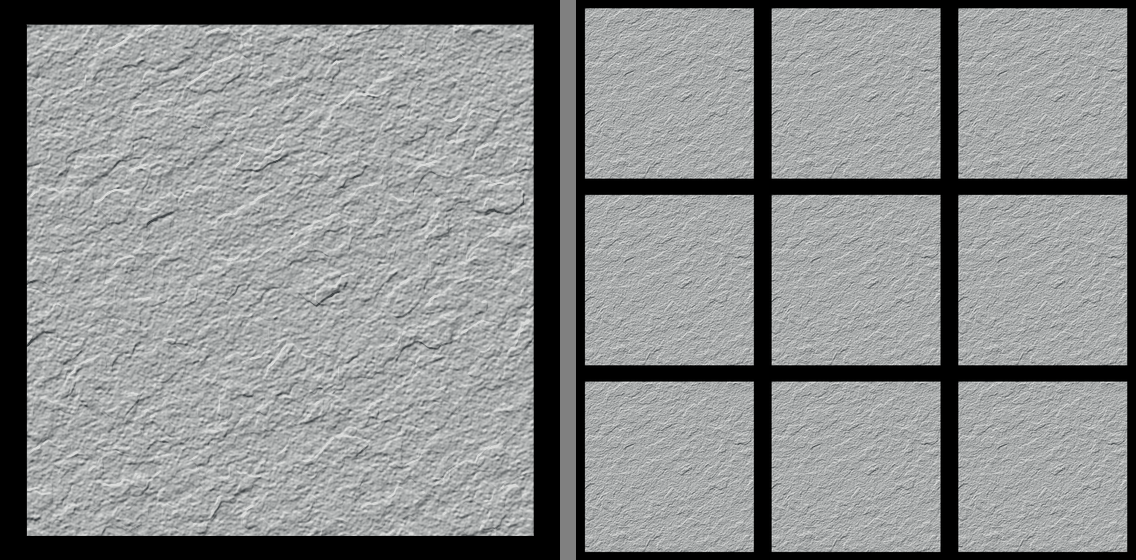
Left, the tile; right, the same tile 3 across and 3 down.
A Shadertoy shader for this texture:

```glsl
// Rough grey plaster with ragged slanted flakes and fine grain, inside a black frame.

const vec2 FRAME_MIN = vec2(0.048, 0.043);
const vec2 FRAME_MAX = vec2(0.953, 0.956);
const vec3 PLASTER = vec3(0.664, 0.673, 0.673);
const vec3 SHADE_TINT = vec3(1.02, 1.0, 0.98);
const vec2 LIGHT_STEP = vec2(-0.0014, 0.0031);   // short step towards the light
const float HIGHLIGHT = 0.78;                    // lit slopes are weaker than shadows
const float DARKEST = -0.40;
const float BRIGHTEST = 0.19;

// Integer lattices: columns give the whole cells crossed per canvas width and height.
const mat2 LARGE_FLAKES = mat2(13.0, -11.0, 6.0, 22.0);
const mat2 MEDIUM_FLAKES = mat2(27.0, -22.0, 14.0, 41.0);
const mat2 SMALL_FLAKES = mat2(58.0, -38.0, 26.0, 79.0);
const mat2 COARSE_WARP = mat2(23.0, -9.0, 8.0, 26.0);
const mat2 FINE_WARP = mat2(71.0, -25.0, 28.0, 78.0);
const mat2 COARSE_GRAIN = mat2(143.0, -80.0, 66.0, 187.0);
const mat2 FINE_GRAIN = mat2(237.0, 94.0, -101.0, 249.0);

const float LARGE_RELIEF = 0.46;
const float MEDIUM_RELIEF = 0.32;
const float SMALL_RELIEF = 0.20;
const float COARSE_GRAIN_RELIEF = 0.30;
const float FINE_GRAIN_RELIEF = 0.16;
const float COARSE_WARP_SIZE = 0.026;
const float FINE_WARP_SIZE = 0.010;

// Three random values in 0..1 from integer coordinates.
vec3 hash3(uvec3 v) {
    v = v * 1664525u + 1013904223u;
    v.x += v.y * v.z;
    v.y += v.z * v.x;
    v.z += v.x * v.y;
    v ^= v >> 16u;
    v.x += v.y * v.z;
    v.y += v.z * v.x;
    v.z += v.x * v.y;
    return vec3(v >> 8u) / 16777216.0;
}

// Random values of a lattice cell; cells one canvas apart share the same key.
vec3 cellRandom(vec2 cell, mat2 lattice) {
    mat2 adjugate = mat2(lattice[1].y, -lattice[0].y, -lattice[1].x, lattice[0].x);
    float cells = lattice[0].x * lattice[1].y - lattice[0].y * lattice[1].x;
    vec2 key = floor(mod(adjugate * cell + 0.5, cells));
    return hash3(uvec3(uvec2(key), uint(cells)));
}

// Smooth wrapping value noise with two independent channels.
vec2 noise2(vec2 p, mat2 lattice) {
    vec2 q = lattice * p;
    vec2 cell = floor(q);
    vec2 f = q - cell;
    f = f * f * (3.0 - 2.0 * f);
    vec2 low = mix(cellRandom(cell, lattice).xy,
                   cellRandom(cell + vec2(1, 0), lattice).xy, f.x);
    vec2 high = mix(cellRandom(cell + vec2(0, 1), lattice).xy,
                    cellRandom(cell + vec2(1, 1), lattice).xy, f.x);
    return mix(low, high, f.y);
}

// Cellular plateaus of random height, blended narrowly at their borders.
float flakes(vec2 p, mat2 lattice, float sharpness) {
    vec2 q = lattice * p;
    vec2 cell = floor(q);
    float heightSum = 0.0;
    float weightSum = 1e-9;
    for (int y = -1; y <= 1; y++) {
        for (int x = -1; x <= 1; x++) {
            vec2 neighbor = cell + vec2(x, y);
            vec3 random = cellRandom(neighbor, lattice);
            vec2 toCenter = neighbor + 0.1 + 0.8 * random.xy - q;
            float weight = exp(-sharpness * dot(toCenter, toCenter));
            heightSum += weight * random.z * random.z;
            weightSum += weight;
        }
    }
    return heightSum / weightSum;
}

float plasterHeight(vec2 p) {
    vec2 ragged = p + COARSE_WARP_SIZE * (noise2(p, COARSE_WARP) - 0.5)
                    + FINE_WARP_SIZE * (noise2(p, FINE_WARP) - 0.5);
    return LARGE_RELIEF * flakes(ragged, LARGE_FLAKES, 24.0)
         + MEDIUM_RELIEF * flakes(ragged, MEDIUM_FLAKES, 14.0)
         + SMALL_RELIEF * flakes(ragged, SMALL_FLAKES, 8.0)
         + COARSE_GRAIN_RELIEF * noise2(p, COARSE_GRAIN).x
         + FINE_GRAIN_RELIEF * noise2(p, FINE_GRAIN).x;
}

void mainImage(out vec4 fragColor, in vec2 fragCoord) {
    vec2 p = fragCoord / iResolution.xy;

    // Relief lighting from the height difference towards the light.
    float slope = plasterHeight(p) - plasterHeight(p + LIGHT_STEP);
    float shade = clamp(slope > 0.0 ? slope * HIGHLIGHT : slope, DARKEST, BRIGHTEST);
    vec3 color = PLASTER + shade * SHADE_TINT;

    // Black frame with a one-pixel soft edge.
    vec2 inset = min(p - FRAME_MIN, FRAME_MAX - p) * iResolution.xy;
    float inside = clamp(min(inset.x, inset.y) + 0.5, 0.0, 1.0);
    fragColor = vec4(color * inside, 1.0);
}
```
